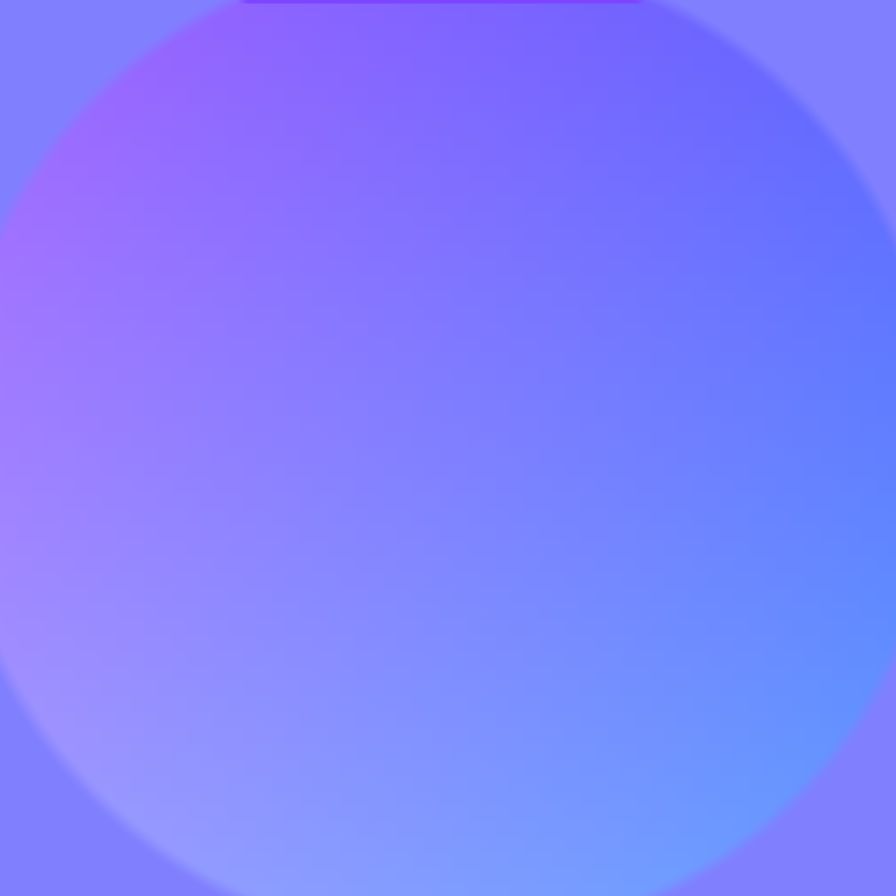
A WebGL 2 fragment shader for this background:

```glsl
#version 300 es
precision highp float;
// A large soft disc of violet-to-blue gradient on a flat periwinkle ground.
// Red falls to the right and green falls upward, like a shallow dome's normals;
// the disc is a smoothed distance field, with a thin violet strip along the top.

#define DISC_CENTER vec2(0.498, 0.501)
#define DISC_RADIUS 0.552
#define EDGE_SOFTNESS 0.011
#define TILT vec2(-0.25, -0.225)
#define GROUND_COLOR vec3(0.502, 0.500, 1.0)
#define STRIP_COLOR vec3(0.49, 0.27, 1.0)
#define STRIP_CENTER_X 0.493
#define STRIP_HALF_WIDTH 0.226
#define STRIP_HEIGHT 0.0039

uniform vec2 u_resolution;
out vec4 fragColor;

// Dome colour: the horizontal and vertical slopes drive red and green.
vec3 domeColor(vec2 offset) {
    return GROUND_COLOR + vec3(TILT * offset, 0.0);
}

// Coverage of the disc, with a soft rim.
float discMask(vec2 offset) {
    float dist = length(offset) - DISC_RADIUS;
    return 1.0 - smoothstep(-EDGE_SOFTNESS, EDGE_SOFTNESS, dist);
}

// Coverage of the strip, fading at its ends and lower edge.
float stripMask(vec2 uv) {
    float pixel = 1.0 / u_resolution.y;
    float across = abs(uv.x - STRIP_CENTER_X) - STRIP_HALF_WIDTH;
    float below = 1.0 - STRIP_HEIGHT - uv.y;
    float ends = 1.0 - smoothstep(-0.012, 0.004, across);
    return ends * (1.0 - smoothstep(-0.5 * pixel, 0.5 * pixel, below));
}

void main() {
    vec2 uv = gl_FragCoord.xy / u_resolution;
    vec2 offset = uv - DISC_CENTER;

    vec3 color = mix(GROUND_COLOR, domeColor(offset), discMask(offset));
    color = mix(color, STRIP_COLOR, stripMask(uv));

    fragColor = vec4(color, 1.0);
}
```
